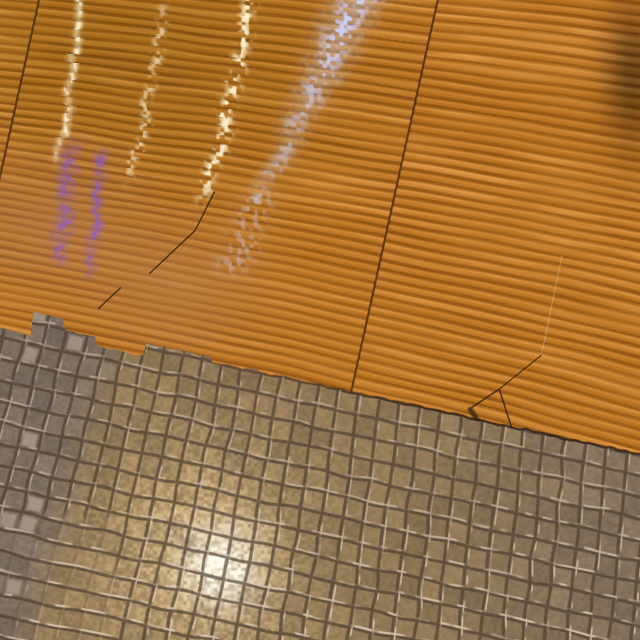
Reproduce this texture procedurally as a three.js fragment shader.

```glsl
// Glossy striped wood boards above a tilted floor of small worn metallic tiles.
varying vec2 vUv;

const vec3 WOOD_DARK = vec3(0.53, 0.30, 0.06);
const vec3 WOOD_MID = vec3(0.73, 0.45, 0.13);
const vec3 WOOD_LIGHT = vec3(0.88, 0.60, 0.29);
const vec3 TILE_WARM = vec3(0.58, 0.48, 0.34);
const vec3 TILE_GREY = vec3(0.50, 0.44, 0.39);
const vec3 GROUT = vec3(0.30, 0.24, 0.19);
const vec3 GLINT = vec3(0.86, 0.79, 0.70);
const vec3 BLUE_SHINE = vec3(0.80, 0.82, 0.98);
const vec3 VIOLET = vec3(0.55, 0.36, 0.78);
const float STRIPES = 76.0;
const float TILE_SIZE = 0.0335;
const float EDGE_HEIGHT = 0.507;
const float EDGE_SLOPE = 0.2175;
const float SEAM_LEAN = 0.221;

float hash(vec2 p) {
  return fract(sin(dot(p, vec2(127.1, 311.7))) * 43758.5453);
}

float noise(vec2 p) {
  vec2 i = floor(p), f = fract(p);
  f = f * f * (3.0 - 2.0 * f);
  return mix(mix(hash(i), hash(i + vec2(1, 0)), f.x),
             mix(hash(i + vec2(0, 1)), hash(i + vec2(1, 1)), f.x), f.y);
}

float band(float x, float lo, float hi, float soft) {
  return smoothstep(lo - soft, lo + soft, x) - smoothstep(hi - soft, hi + soft, x);
}

float glow(vec2 p, vec2 center, vec2 radius) {
  vec2 d = (p - center) / radius;
  return exp(-dot(d, d));
}

float segment(vec2 p, vec2 a, vec2 b) {
  vec2 ab = b - a;
  return length(p - a - ab * clamp(dot(p - a, ab) / dot(ab, ab), 0.0, 1.0));
}

float crack(vec2 p, vec2 a, vec2 b, float width) {
  return 1.0 - smoothstep(width * 0.4, width * 1.6, segment(p, a, b));
}

// Soft streak running from its top point to its bottom point.
float streak(vec2 p, vec2 top, vec2 bottom, float width) {
  float t = (p.y - bottom.y) / (top.y - bottom.y);
  float d = (p.x - mix(bottom.x, top.x, t)) / width;
  return exp(-d * d) * smoothstep(-0.1, 0.12, t) * (1.0 - smoothstep(1.0, 1.15, t));
}

vec3 wood(vec2 p) {
  // Stripes fan slightly from top to bottom and shift between boards.
  float across = p.x + SEAM_LEAN * (1.0 - p.y);
  float board = step(0.061, across) + step(0.684, across);
  float s = (p.y + p.x * mix(0.22, 0.10, (p.y - 0.35) / 0.65)) * STRIPES + board * 0.43;
  s += 0.35 * (noise(p * vec2(9.0, 14.0)) - 0.5);
  float id = floor(s), f = fract(s);
  float tone = hash(vec2(id, board));
  float fiber = noise(vec2(p.x * 14.0 + id * 5.3, s * 3.0));
  vec3 col = mix(WOOD_MID, WOOD_LIGHT, 0.75 * tone * fiber + 0.35 * band(f, 0.5, 0.85, 0.15));
  float groove = 1.0 - smoothstep(0.06, 0.34, min(f, 1.0 - f));
  col = mix(col, WOOD_DARK, groove * (0.35 + 0.5 * noise(vec2(p.x * 8.0, id))));

  // Broad shading: olive upper left, pale haze, shadow at the right.
  col *= 1.0 - vec3(0.13, 0.10, 0.25) * glow(p, vec2(0.2, 0.92), vec2(0.35, 0.22));
  col = mix(col, vec3(0.72, 0.49, 0.28), 0.6 * glow(p, vec2(0.27, 0.55), vec2(0.13, 0.09)));
  col = mix(col, vec3(0.70, 0.50, 0.34), 0.4 * glow(p, vec2(0.06, 0.65), vec2(0.16, 0.1)));
  col *= 1.0 - 0.42 * glow(p, vec2(0.99, 0.88), vec2(0.045, 0.11));

  float seam = min(abs(across - 0.684), abs(across - 0.061));
  col = mix(col, vec3(0.27, 0.15, 0.05), 0.75 * (1.0 - smoothstep(0.0007, 0.0028, seam)));

  // Reflections broken up by the stripes.
  vec2 q = p + vec2(0.016 * (noise(vec2(id * 0.7, 3.0)) - 0.5), 0.0);
  float speck = smoothstep(0.35, 0.75, noise(vec2(p.x * 150.0, s * 2.2)));
  float sparkle = streak(q, vec2(0.13, 1.0), vec2(0.093, 0.755), 0.006) * (0.45 + 0.55 * speck);
  sparkle += streak(q, vec2(0.257, 0.97), vec2(0.206, 0.72), 0.008) * speck * 0.65;
  sparkle += streak(q, vec2(0.395, 0.99), vec2(0.323, 0.69), 0.011) * speck;
  float shine = streak(q, vec2(0.566, 1.0), vec2(0.404, 0.69), 0.012 + 0.022 * smoothstep(0.65, 1.0, p.y));
  shine *= (0.4 + 0.6 * speck) * (0.55 + 0.45 * smoothstep(0.75, 1.0, p.y));
  shine += 0.4 * speck * streak(q, vec2(0.41, 0.69), vec2(0.36, 0.57), 0.025);
  float violet = streak(q, vec2(0.115, 0.765), vec2(0.094, 0.59), 0.014);
  violet += streak(q, vec2(0.163, 0.75), vec2(0.141, 0.57), 0.01);
  col = mix(col, VIOLET, clamp(violet * (0.25 + 0.5 * speck), 0.0, 0.8));
  col = mix(col, BLUE_SHINE, clamp(shine, 0.0, 0.95));
  col = mix(col, vec3(1.0, 0.95, 0.82), clamp(sparkle, 0.0, 0.95));

  // Fine cracks.
  float dark = crack(p, vec2(0.335, 0.70), vec2(0.305, 0.64), 0.0012);
  dark = max(dark, crack(p, vec2(0.305, 0.64), vec2(0.234, 0.573), 0.0012));
  dark = max(dark, crack(p, vec2(0.188, 0.55), vec2(0.154, 0.518), 0.0012));
  dark = max(dark, crack(p, vec2(0.846, 0.445), vec2(0.78, 0.392), 0.001));
  dark = max(dark, crack(p, vec2(0.78, 0.392), vec2(0.735, 0.362), 0.0013));
  dark = max(dark, crack(p, vec2(0.78, 0.392), vec2(0.80, 0.33), 0.0013));
  dark = max(dark, crack(p, vec2(0.735, 0.36), vec2(0.75, 0.338), 0.004));
  col = mix(col, vec3(0.19, 0.12, 0.06), 0.75 * dark);
  return mix(col, GLINT, 0.35 * crack(p, vec2(0.878, 0.60), vec2(0.846, 0.445), 0.001));
}

vec3 tiles(vec2 p, float depth) {
  float lean = mix(0.26, 0.10, smoothstep(0.0, 0.8, p.x));
  float worn = band(p.x, -0.1, 0.18, 0.012) * (1.0 - smoothstep(0.18, 0.21, p.y));
  vec2 g = vec2(p.x - lean * (p.y - 0.2), depth) / TILE_SIZE;
  g += 0.16 * (vec2(noise(p * 24.0), noise(p * 24.0 + 40.0)) - 0.5);
  vec2 id = floor(g), f = fract(g), d = min(f, 1.0 - f);
  float grain = noise(p * 190.0);
  float left = 1.0 - smoothstep(0.13, 0.22, p.x + 0.3 * (0.46 - p.y));
  vec3 col = mix(TILE_WARM, TILE_GREY, max(left, 0.6 * smoothstep(0.6, 1.0, p.x)));
  col *= 0.90 + 0.14 * hash(id) + 0.12 * (grain - 0.5);
  col = mix(col, vec3(0.67, 0.61, 0.54), 0.75 * left * step(0.9, hash(id + 7.0)) * smoothstep(0.1, 0.25, min(d.x, d.y)));

  // Light pooled on the tile faces.
  float pool = glow(p, vec2(0.31, 0.13), vec2(0.15, 0.17));
  float core = glow(p, vec2(0.345, 0.115), vec2(0.055, 0.06));
  col += vec3(0.22, 0.20, 0.15) * pool * (0.4 + grain);
  col = mix(col, vec3(1.0, 0.98, 0.92), clamp(core * (0.5 + grain), 0.0, 1.0));

  // Grout with broken bright rims.
  float gap = max((1.0 - smoothstep(0.03, 0.12, d.x)) * (1.0 - 0.75 * worn), 1.0 - smoothstep(0.03, 0.12, d.y));
  col = mix(col, GROUT, 0.68 * gap);
  float rim = max(band(f.x, 0.09, 0.17, 0.04) * (1.0 - 0.7 * worn), band(f.y, 0.83, 0.94, 0.04));
  float broken = smoothstep(0.35, 0.75, noise(p * 75.0 + 9.0));
  return mix(col, GLINT, rim * broken * (0.5 + 0.35 * smoothstep(0.3, 0.0, p.y)));
}

void main() {
  vec2 p = vUv;
  float depth = EDGE_HEIGHT - EDGE_SLOPE * p.x - p.y;
  // Stepped, chipped border at the left.
  float chip = -0.02 * band(p.x, -0.1, 0.05, 0.003) + 0.018 * band(p.x, 0.05, 0.1, 0.003);
  chip += -0.015 * band(p.x, 0.15, 0.226, 0.002) + 0.006 * band(p.x, 0.226, 0.33, 0.003);
  float rim = depth + chip + 0.004 * (noise(p * 90.0) - 0.5);
  vec3 col = mix(wood(p), tiles(p, depth), smoothstep(-0.0015, 0.0015, rim));
  float shadow = band(rim, -0.002, 0.002, 0.0015) * smoothstep(0.2, 0.75, p.x);
  gl_FragColor = vec4(mix(col, vec3(0.15, 0.10, 0.07), 0.75 * shadow), 1.0);
}
```
